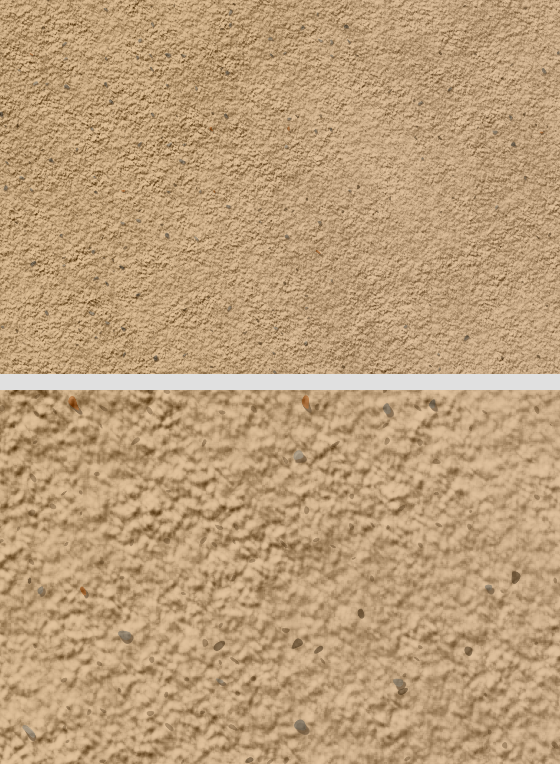
Top: the whole. Bottom: its middle third, enlarged.
A WebGL 1 fragment shader for this texture:

```glsl
precision highp float;
uniform vec2 u_resolution;

vec2 hash2(vec2 p) {
  vec2 q = vec2(dot(p, vec2(127.1, 311.7)), dot(p, vec2(269.5, 183.3)));
  return fract(sin(q) * 43758.547);
}

// Cellular grains: the tallest of the nearby cones of random size
float grains(vec2 p) {
  vec2 cell = floor(p);
  float top = 0.0;
  for (int y = -1; y <= 1; y++) {
    for (int x = -1; x <= 1; x++) {
      vec2 id = cell + vec2(float(x), float(y));
      vec2 rnd = hash2(id);
      float radius = 0.2 + 0.8 * hash2(id + 57.0).x;
      top = max(top, radius - length(id + rnd - p));
    }
  }
  return top;
}

// Crumbly surface: three sizes of grain, bent slightly out of round
float height(vec2 p) {
  p += 0.001 * sin(p.yx * vec2(251.0, 227.0) + 2.0 * sin(p * 83.0));
  return 0.42 * grains(p * 49.0)
       + 0.38 * grains(p * 101.0 + 13.0)
       + 0.28 * grains(p * 187.0 + 31.0);
}

// Broad uneven stains from layered sines, about -1 to 1
float stains(vec2 p) {
  vec2 q = p + 0.12 * sin(p.yx * 9.0 + vec2(1.0, 4.0));
  float wide = sin(q.x * 7.0 + 2.0 * sin(q.y * 4.0)) * sin(q.y * 6.0 + q.x * 3.0 + 1.0);
  float narrow = sin(q.x * 23.0 + 3.0 * q.y) * sin(q.y * 27.0 - 5.0 * q.x);
  return 0.6 * wide + 0.4 * narrow;
}

// Scattered tilted ellipses: x = cover, y = shadow, z = random value
vec3 specks(vec2 p, float scale, float share, float size) {
  vec2 id = floor(p * scale);
  vec2 pick = hash2(id + 7.0);
  vec2 shape = hash2(id + 19.0);
  vec2 d = fract(p * scale) - 0.3 - 0.4 * hash2(id);
  float angle = 6.283 * shape.x;
  mat2 turn = mat2(cos(angle), sin(angle), -sin(angle), cos(angle));
  vec2 stretch = vec2(1.0, 1.2 + 0.7 * shape.y);
  float radius = size * (0.6 + 0.7 * pick.y);
  float soft = 0.7 * scale / u_resolution.y;
  float body = length(turn * d * stretch) - radius;
  float shadow = length(turn * (d + vec2(-0.03, 0.07)) * stretch) - radius;
  float present = step(pick.x, share);
  return vec3(present * (1.0 - smoothstep(-soft, soft, body)),
              present * (1.0 - smoothstep(-soft, 2.0 * soft, shadow)), shape.y);
}

void main() {
  vec2 p = gl_FragCoord.xy / u_resolution.y;
  float rough = 1.0 - smoothstep(0.3, 1.15, p.x + 0.12 * sin(p.y * 5.0));
  float stain = stains(p);

  // Relief lit from the upper left, stronger in crumbly patches
  float here = height(p);
  float relief = here - height(p + vec2(-0.0018, 0.0045));
  relief *= mix(0.46, 0.62, rough) * (0.65 + 0.9 * grains(p * 17.0 + 5.0));
  float grit = hash2(floor(p * 340.0)).x - 0.5;
  float tone = relief + 0.18 * (here - 0.33) + 0.034 * stain + 0.07 * grit;

  // Highlights level off while shadows stay deep
  tone = tone > 0.0 ? 0.13 * (1.0 - exp(-tone / 0.13)) : 1.25 * tone;
  vec3 sand = mix(vec3(0.768, 0.650, 0.511), vec3(0.763, 0.641, 0.485), rough);
  vec3 color = sand + tone;

  // Dark crevices and larger pits, unevenly spread with the stains
  vec2 bent = p + 0.0015 * sin(p.yx * 310.0);
  float crevice = specks(bent, 67.0, 0.12 - 0.06 * stain + 0.06 * rough, 0.19).x;
  float pit = specks(bent + 0.71, 31.0, 0.07 - 0.04 * stain, 0.14).x;
  color = mix(color, vec3(0.46, 0.35, 0.22) + 0.5 * tone, 0.55 * crevice);
  color = mix(color, vec3(0.38, 0.29, 0.18) + 0.5 * tone, 0.7 * pit);

  // Grey pebbles and a few rusty ones, mostly on the rough side
  vec3 pebble = specks(bent + 0.37, 25.0, mix(0.03, 0.17, rough), 0.14);
  vec3 stone = mix(vec3(0.41, 0.37, 0.31), vec3(0.63, 0.58, 0.50), pebble.z);
  stone = mix(stone, vec3(0.68, 0.42, 0.20), step(0.95, pebble.z));
  color = mix(color, vec3(0.36, 0.27, 0.17), 0.6 * pebble.y);
  color = mix(color, stone + 0.8 * tone, 0.8 * pebble.x);

  gl_FragColor = vec4(clamp(color, 0.0, 1.0), 1.0);
}
```
